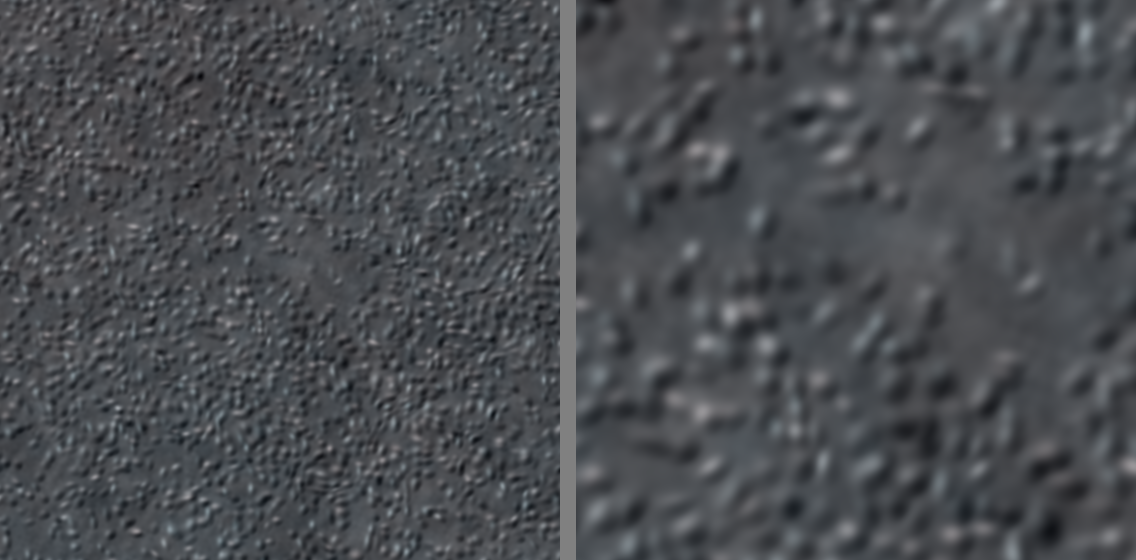
Left, the full canvas; right, a detail of the centre.
A WebGL 1 fragment shader for this texture:

```glsl
precision highp float;

uniform vec2 u_resolution;

const vec3 BASE = vec3(0.288, 0.298, 0.314);
const vec3 WARM = vec3(0.012, -0.004, -0.008);
const vec3 GLINT_WHITE = vec3(0.42, 0.43, 0.44);
const vec3 GLINT_AMBER = vec3(0.42, 0.28, 0.10);
const float GRAINS = 53.0;

float hash(vec2 p) {
  return fract(sin(dot(p, vec2(127.1, 311.7))) * 43758.5453);
}

vec2 hash2(vec2 p) {
  return vec2(hash(p), hash(p + 41.3));
}

float valueNoise(vec2 p) {
  vec2 cell = floor(p);
  vec2 f = fract(p);
  f = f * f * (3.0 - 2.0 * f);
  float low = mix(hash(cell), hash(cell + vec2(1.0, 0.0)), f.x);
  float high = mix(hash(cell + vec2(0.0, 1.0)), hash(cell + 1.0), f.x);
  return mix(low, high, f.y);
}

vec2 rotate(vec2 p, float angle) {
  float c = cos(angle);
  float s = sin(angle);
  return vec2(c * p.x + s * p.y, c * p.y - s * p.x);
}

// Soft elliptical spot, longest along the given angle
float spot(vec2 d, float angle, vec2 radius) {
  vec2 q = rotate(d, angle) / radius;
  return exp(-0.5 * dot(q, q));
}

// Raised grains: a lit blob with a shadow on its lower right
vec3 grainLayer(vec2 p) {
  vec2 home = floor(p);
  vec3 sum = vec3(0.0);
  for (int y = -1; y <= 1; y++) {
    for (int x = -1; x <= 1; x++) {
      vec2 cell = home + vec2(float(x), float(y));
      vec2 d = p - cell - mix(vec2(0.12), vec2(0.88), hash2(cell));
      vec2 shape = hash2(cell + 87.2);
      vec2 tone = hash2(cell + 153.9);
      float density = mix(0.45, 0.95, valueNoise(cell * 0.17 + 3.7));
      float present = step(hash(cell + 19.6), density);
      float angle = 0.85 + (shape.x - 0.5) * 1.9;
      vec2 radius = vec2(mix(0.23, 0.35, shape.y), mix(0.18, 0.25, tone.y));
      float fade = 1.0 - smoothstep(0.65, 1.12, length(d));

      float lit = spot(d, angle, radius) * mix(0.06, 0.30, tone.x * tone.x);
      float shade = spot(d - vec2(0.36, -0.34), angle, radius * 1.2);
      vec3 hue = 1.0 + vec3(-0.08, 0.03, 0.05) * (shape.x * 2.0 - 0.8);
      sum += present * fade * (lit * hue - shade * mix(0.06, 0.18, tone.y));

      // Rare mineral glints
      float glint = step(0.9985, hash(cell + 271.4));
      vec3 glintColor = mix(GLINT_WHITE, GLINT_AMBER, step(0.6, tone.y));
      sum += glint * fade * glintColor * spot(d, angle, vec2(0.34, 0.2));
    }
  }
  return sum;
}

void main() {
  vec2 uv = gl_FragCoord.xy / u_resolution.y;

  // Broad patches vary tint and brightness
  float broad = valueNoise(uv * 2.5 + 8.1);
  float warmth = (broad - 0.5) + (uv.y - uv.x) * 0.6;
  vec3 color = BASE + WARM * warmth;
  color += (valueNoise(uv * 7.0 + 31.0) - 0.5) * 0.035;
  color += (valueNoise(rotate(uv, 0.6) * 19.0 + 77.0) - 0.5) * 0.05;

  // Fine mottling stretched along the slant of the grains
  vec2 slanted = rotate(uv, 0.95);
  float mottle = valueNoise(slanted * vec2(46.0, 78.0) + 15.0) - 0.5;
  float fine = valueNoise(rotate(uv, 0.4) * 125.0 + 60.0) - 0.5;
  color += mottle * 0.085 + fine * 0.035;

  // A slight warp breaks up the even spacing
  vec2 warp = vec2(valueNoise(uv * 20.0), valueNoise(uv * 20.0 + 50.0)) - 0.5;
  color += grainLayer(uv * GRAINS + warp * 0.7);

  // Faint colour drift between neighbouring grains
  float drift = valueNoise(uv * 30.0 + 120.0) - 0.5;
  color += vec3(-0.014, 0.004, 0.012) * drift;

  gl_FragColor = vec4(clamp(color, 0.0, 1.0), 1.0);
}
```
